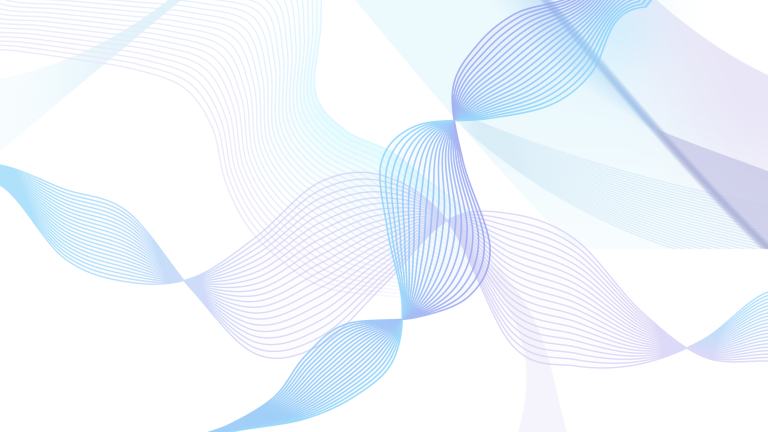
A WebGL 2 fragment shader for this background:

```glsl
#version 300 es
precision highp float;
uniform vec2 u_resolution;
out vec4 fragColor;

const vec2 LAYOUT = vec2(7.68, 4.32); // canvas size in layout units, y down
const vec3 SKY = vec3(0.55, 0.83, 0.98);
const vec3 PERIWINKLE = vec3(0.60, 0.64, 0.94);
const vec3 LILAC = vec3(0.81, 0.79, 0.96);
const vec3 AQUA = vec3(0.86, 0.985, 1.0);
const vec3 MIST = vec3(0.925, 0.975, 0.993);
const vec3 LAVENDER = vec3(0.915, 0.905, 0.97);
const vec3 SLATE = vec3(0.64, 0.67, 0.83);

// Edge through evenly spaced knots: x = height, y = slope
vec2 spline(float s, float spacing, float k[13]) {
  float u = clamp(s / spacing, -0.7, 12.7);
  int i = int(clamp(floor(u), 0.0, 11.0));
  float f = u - float(i);
  float before = k[max(i - 1, 0)], p = k[i], q = k[i + 1], after = k[min(i + 2, 12)];
  float c1 = 0.5 * (q - before);
  float c2 = before - 2.5 * p + 2.0 * q - 0.5 * after;
  float c3 = 0.5 * (after - before) + 1.5 * (p - q);
  return vec2(p + f * (c1 + f * (c2 + f * c3)), (c1 + f * (2.0 * c2 + 3.0 * c3 * f)) / spacing);
}

// Bernstein edge between two abscissas: x = height, y = slope
vec2 arc(float x, float start, float end, vec4 c) {
  float u = clamp((x - start) / (end - start), -0.1, 1.1), v = 1.0 - u;
  float height = v * v * v * c.x + 3.0 * u * v * (v * c.y + u * c.z) + u * u * u * c.w;
  float slope = 3.0 * (v * v * (c.y - c.x) + 2.0 * u * v * (c.z - c.y) + u * u * (c.w - c.z));
  return vec2(height, slope / (end - start));
}

// Threads blended from edge a to edge b: coverage, position across, fill
vec3 strands(float y, vec2 a, vec2 b, float count, float halfWidth, float px) {
  float span = b.x - a.x;
  span = (span < 0.0 ? -1.0 : 1.0) * max(abs(span), 0.002);
  float t = (y - a.x) / span, across = clamp(t, 0.0, 1.0);
  float slope = mix(a.y, b.y, across);
  float gap = abs(span) / (count * sqrt(1.0 + slope * slope));
  float nearest = clamp(floor(t * count + 0.5), 0.0, count);
  vec2 d = gap * abs(vec2(t * count - nearest, (t - across) * count));
  vec2 cover = 1.0 - smoothstep(vec2(halfWidth - 0.7 * px), vec2(halfWidth + 0.7 * px), d);
  float average = min(1.0, 2.0 * halfWidth / gap) * cover.y;
  float line = mix(average, cover.x, smoothstep(1.2, 2.4, gap / px));
  return vec3(line, across, cover.y);
}

float below(float y, float edge, float px) {
  return smoothstep(-px, px, y - edge);
}

float band(float y, float a, float b, float px) {
  return below(y, min(a, b), px) * below(-y, -max(a, b), px);
}

void main() {
  vec2 p = gl_FragCoord.xy / u_resolution * LAYOUT;
  p.y = LAYOUT.y - p.y;
  float px = LAYOUT.y / u_resolution.y;
  vec3 color = vec3(1.0);

  // Pale beams in the upper left
  vec2 beamTop = arc(p.x, 0.0, 1.8, vec4(0.8, 0.68, 0.4, -0.08));
  vec2 beamLow = arc(p.x, 0.0, 1.8, vec4(1.5, 1.0, 0.5, 0.0));
  vec3 beam = strands(p.y, beamTop, beamLow, 16.0, 0.008, px);
  float beamFade = mix(0.18, 0.6, smoothstep(0.0, 1.7, p.x));
  color = mix(color, vec3(0.76, 0.91, 0.97), beamFade * (0.6 * beam.z + 0.25 * beam.x));

  // Faint sweep with an aqua inner rim
  vec2 d = vec2(p.x + p.y, p.x - p.y) * 0.7071;
  vec2 outer = spline(d.x, 0.48, float[13](-0.62, -0.24, 0.12, 0.46, 0.68, 0.60, 0.31, 0.15, 0.15, 0.26, 0.62, 1.05, 1.50));
  vec2 inner = spline(d.x, 0.48, float[13](0.90, 1.30, 1.75, 2.20, 2.52, 2.14, 1.58, 1.52, 1.69, 1.75, 1.81, 1.84, 1.78));
  vec3 sweep = strands(d.y, outer, inner, 26.0, 0.007, px);
  float sweepFade = 1.0 - smoothstep(4.0, 5.5, d.x);
  float rim = sweep.z * pow(sweep.y, 3.0) * smoothstep(1.9, 3.3, d.x);
  color = mix(color, AQUA, 0.85 * rim * sweepFade);
  color = mix(color, mix(LAVENDER, AQUA, sweep.y * 0.7), 0.85 * sweep.x * sweepFade);

  // Wide veil in the upper right, cut level along its base
  float veilLeft = arc(p.x, 3.55, 7.68, vec4(0.0, 1.65, 3.3, 4.0)).x;
  float veilRight = arc(p.x, 6.4, 7.68, vec4(-0.15, 0.25, 0.55, 0.75)).x;
  float base = below(-p.y, -2.49, px);
  float veil = band(p.y, veilRight, veilLeft, px) * base * smoothstep(3.5, 3.6, p.x);
  vec3 veilColor = mix(MIST, LAVENDER, smoothstep(5.5, 7.0, p.x - 0.5 * p.y));
  color = mix(color, veilColor, veil * (1.0 - 0.6 * smoothstep(1.0, 2.5, p.y)));
  vec2 meshTop = arc(p.x, 4.5, 7.68, vec4(1.1, 1.55, 1.85, 2.05));
  vec2 meshLow = arc(p.x, 4.5, 7.68, vec4(1.15, 2.15, 2.5, 2.75));
  float mesh = strands(p.y, meshTop, meshLow, 24.0, 0.006, px).x;
  color = mix(color, vec3(0.80, 0.90, 0.96), 0.6 * mesh * base * smoothstep(4.5, 4.8, p.x));

  // Twisted sheet and its dark fold
  vec2 fold = arc(p.x, 4.8, 7.68, vec4(-0.8, 0.35, 1.55, 2.49));
  vec2 hem = arc(p.x, 4.8, 7.68, vec4(-0.1, 1.15, 1.35, 1.72));
  vec3 sheet = strands(p.y, fold, hem, 14.0, 0.008, px);
  float turned = smoothstep(6.3, 6.75, p.x);
  float sheetAlpha = mix(0.65 * (1.0 - sheet.y), 0.72, turned) * smoothstep(4.7, 5.3, p.x);
  color = mix(color, mix(vec3(0.71, 0.85, 0.96), vec3(0.77, 0.77, 0.90), turned), sheet.z * sheetAlpha * base);
  float foldDistance = abs(p.y - fold.x) / sqrt(1.0 + fold.y * fold.y);
  float crease = 1.0 - smoothstep(0.015, 0.065, foldDistance);
  color = mix(color, mix(vec3(0.58, 0.72, 0.90), SLATE, turned), 0.65 * crease * base);
  float glow = exp(-4.0 * dot(p - vec2(6.1, 0.25), p - vec2(6.1, 0.25)));
  color = mix(color, vec3(0.72, 0.90, 0.99), 0.4 * glow);

  // Lavender tail under the crossing
  float tailLeft = arc(p.y, 2.6, 4.32, vec4(4.7, 5.3, 5.35, 5.18)).x;
  float tailRight = arc(p.y, 2.6, 4.32, vec4(4.9, 5.5, 5.5, 5.67)).x;
  color = mix(color, LAVENDER, 0.45 * band(p.x, tailLeft, tailRight, px) * smoothstep(2.5, 2.8, p.y));

  // Long horizontal ribbon
  vec2 crest = spline(p.x, 0.64, float[13](1.65, 1.89, 2.12, 2.90, 3.54, 3.45, 2.85, 2.20, 2.14, 2.40, 3.10, 3.57, 3.61));
  vec2 trough = spline(p.x, 0.64, float[13](1.85, 2.58, 2.82, 2.78, 2.37, 1.82, 1.76, 2.22, 3.45, 3.66, 3.64, 3.39, 2.92));
  vec3 wave = strands(p.y, crest, trough, 20.0, 0.007, px);
  vec3 waveColor = mix(SKY, LILAC, smoothstep(0.2, 3.0, p.x));
  waveColor = mix(waveColor, SKY, smoothstep(6.6, 7.6, p.x) * wave.y);
  color = mix(color, waveColor, 0.04 * wave.z + 0.66 * wave.x);

  // Bright diagonal ribbon, measured along its own axis
  vec2 r = p - vec2(5.8, 0.0);
  r = vec2(dot(r, vec2(-0.618, 0.786)), dot(r, vec2(0.786, 0.618)));
  vec2 blueEdge = spline(r.x, 0.5, float[13](-0.08, -0.42, -0.53, -0.44, 0.09, 0.82, 0.96, 0.68, 0.16, 0.04, 0.05, -0.13, -0.42));
  vec2 skyEdge = spline(r.x, 0.5, float[13](0.42, 0.54, 0.42, 0.01, -0.51, -0.56, -0.09, 0.49, 0.76, 0.68, 0.42, -0.03, -0.45));
  vec3 twist = strands(r.y, blueEdge, skyEdge, 19.0, 0.008, px);
  vec3 twistColor = mix(PERIWINKLE, SKY, max(twist.y, 0.75 * smoothstep(3.0, 4.2, r.x)));
  color = mix(color, twistColor, 0.07 * twist.z + 0.78 * twist.x);

  fragColor = vec4(color, 1.0);
}
```
